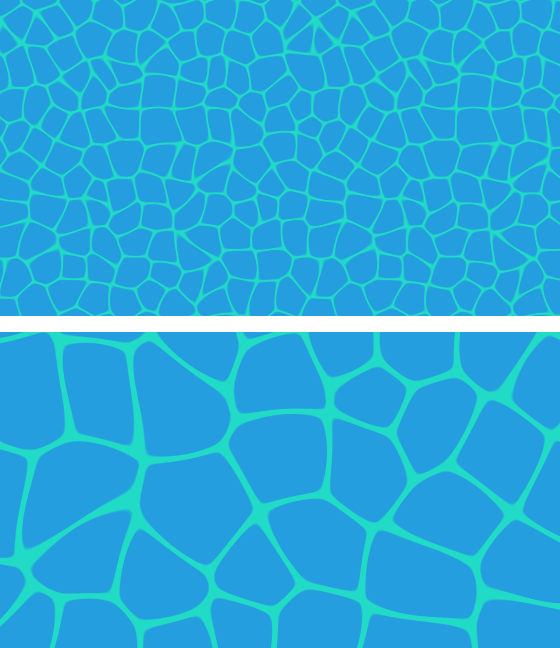
Top: the whole. Bottom: its middle third, enlarged.
Reproduce this pattern procedurally as a WebGL 2 fragment shader.

```glsl
#version 300 es
precision highp float;

#define CELLS 11.0        // cells per canvas height, also the repeat period
#define JITTER 0.82       // scatter of the cell centres
#define EDGE 0.027        // half width of the veins, in cells
#define WARP 0.07         // bending of the veins, in cells
#define WARP_WAVES 5.0    // bends per repeat period
#define CELL_BLUE vec3(0.14, 0.62, 0.87)
#define VEIN_TEAL vec3(0.13, 0.86, 0.775)

uniform vec2 u_resolution;
out vec4 fragColor;

const float TAU = 6.2831853;

vec2 hash2(vec2 p) {
    vec2 q = vec2(dot(p, vec2(127.1, 311.7)), dot(p, vec2(269.5, 183.3)));
    return fract(sin(q) * 43758.5453);
}

// Centre of a cell; the hash wraps so the pattern tiles
vec2 cellCentre(vec2 cell) {
    return cell + 0.5 + JITTER * (hash2(mod(cell, CELLS)) - 0.5);
}

// Distance to the cell border, rounded where three cells meet
float roundedBorder(vec2 p) {
    vec2 home = floor(p);
    vec3 nearest = vec3(9.0);
    for (int y = -2; y <= 2; y++) {
        for (int x = -2; x <= 2; x++) {
            float d = distance(p, cellCentre(home + vec2(x, y)));
            // Keep the three smallest distances in order
            if (d < nearest.x) nearest = vec3(d, nearest.xy);
            else if (d < nearest.y) nearest = vec3(nearest.x, d, nearest.y);
            else if (d < nearest.z) nearest.z = d;
        }
    }
    vec2 gap = max(nearest.yz - nearest.x, 1e-4);
    return 0.5 * gap.x * gap.y / (gap.x + gap.y);
}

void main() {
    vec2 p = gl_FragCoord.xy / u_resolution.y * CELLS;
    p += WARP * sin(p.yx * TAU * WARP_WAVES / CELLS + vec2(0.0, 1.7));

    // Veins with edges softened over about one pixel
    float soft = 0.5 * CELLS / u_resolution.y;
    float vein = 1.0 - smoothstep(EDGE - soft, EDGE + soft, roundedBorder(p));

    fragColor = vec4(mix(CELL_BLUE, VEIN_TEAL, vein), 1.0);
}
```
